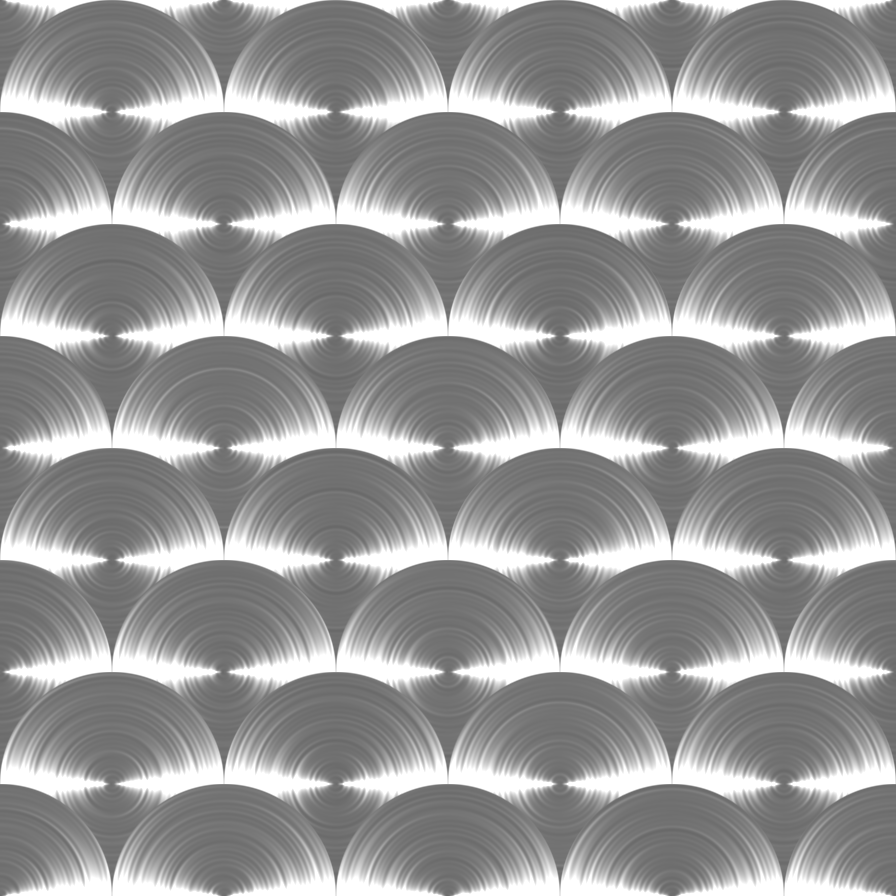
Reproduce this pattern procedurally as a Shadertoy shader.

```glsl
float hash(vec3 p) {
    p = fract(p * vec3(0.1031, 0.1130, 0.0973));
    p += dot(p, p.yzx + 33.33);
    return fract((p.x + p.y) * p.z);
}

// Discs of radius 1 sit two units apart; odd rows shift by one.
vec2 nearestCentre(vec2 q, float row) {
    float shift = mod(row, 2.0);
    return vec2(2.0 * floor((q.x - shift) * 0.5 + 0.5) + shift, row);
}

// Layered sines along the radius give each disc its own turned grooves.
float grooves(float r, float side, vec2 id) {
    float sum = 0.0;
    for (int i = 1; i <= 8; i++) {
        float layer = float(i);
        float frequency = 18.0 * layer + 9.0 * hash(vec3(id, layer));
        float phase = 6.2832 * hash(vec3(id.yx + 11.0, layer + 20.0));
        sum += sin(r * frequency + phase + 1.5 * side * sin(layer * 2.4));
    }
    return sum * 0.38;
}

float brushedDisc(vec2 p, vec2 id) {
    float r = length(p);
    float side = p.x / max(r, 0.001);
    float groove = grooves(r, side, id);

    // Bow-tie highlight, stretched or narrowed by every groove
    float angle = atan(abs(p.y), abs(p.x) + 0.0001);
    float spread = angle * mix(1.15, 0.9, r) * exp(-0.22 * groove);
    float glow = 1.1 * exp(-4.7 * spread) + 0.05 * exp(-1.5 * spread);
    glow *= smoothstep(0.0, 0.1, r);

    float tone = 0.437 + 0.014 * (hash(vec3(id, 5.0)) - 0.5);
    return tone + glow + 0.009 * groove;
}

void mainImage(out vec4 fragColor, in vec2 fragCoord) {
    vec2 q = fragCoord / iResolution.xy * 8.0;
    float pixel = 8.0 / min(iResolution.x, iResolution.y);
    float row = floor(q.y);

    // The lower row overlaps the row above it.
    vec2 front = nearestCentre(q, row);
    vec2 back = nearestCentre(q, row + 1.0);
    float frontShade = brushedDisc(q - front, mod(front, 8.0));
    float backShade = brushedDisc(q - back, mod(back, 8.0));

    float cover = smoothstep(-pixel, pixel, 1.0 - length(q - front));
    float shade = mix(min(backShade, 1.0), min(frontShade, 1.0), cover);
    fragColor = vec4(vec3(shade), 1.0);
}
```
